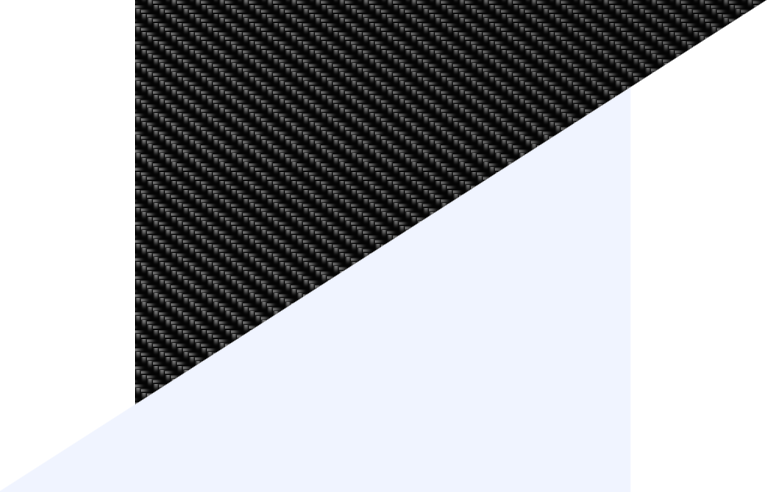
This background is drawn by a WebGL 2 fragment shader. Its source:

```glsl
#version 300 es
precision highp float;
// Diagonal split background: a dark twill carbon weave above the diagonal,
// a pale blue panel below it, and white margins left and right.
// The weave is a grid of crossing tows, shaded by their place in the twill.
uniform vec2 u_resolution;
out vec4 fragColor;

const float PI = 3.14159265;

// Coverage of the side where d is positive, smoothed over one pixel
float cover(float d, float pixel) {
  return clamp(d / pixel + 0.5, 0.0, 1.0);
}

// Brightness of a 2x2 twill; each unit cell holds one crossing of tows
float twill(vec2 p) {
  vec2 cell = floor(p);
  vec2 f = p - cell;
  float k = mod(cell.x + cell.y, 4.0);
  bool warpOnTop = k < 2.0;
  float along = k + (warpOnTop ? f.y : f.x);
  float across = warpOnTop ? f.x : f.y;

  // Sheen peaks where the two tow directions meet, and rounds off each tow
  float sheen = pow(max(sin(PI * along / 4.0), 0.0), 3.0);
  return sheen * sin(PI * across);
}

void main() {
  vec2 uv = gl_FragCoord.xy / u_resolution;
  vec2 pixel = 1.0 / u_resolution;

  // Regions: above the diagonal, right of the weave edge, left of the panel edge
  float above = cover(uv.y - uv.x - 0.002, pixel.x + pixel.y);
  float weaveArea = above * cover(uv.x - 0.1758, pixel.x);
  float panelArea = (1.0 - above) * cover(0.821 - uv.x, pixel.x);

  // Carbon weave, a little dimmer toward the upper right
  vec2 p = (uv - vec2(0.1758, 1.0)) * vec2(128.0, 109.0);
  float light = mix(0.47, 0.37, uv.x);
  vec3 carbon = vec3(0.015 + light * twill(p));

  vec3 color = vec3(1.0);
  color = mix(color, vec3(0.941, 0.957, 1.0), panelArea);
  color = mix(color, carbon, weaveArea);
  fragColor = vec4(color, 1.0);
}
```
